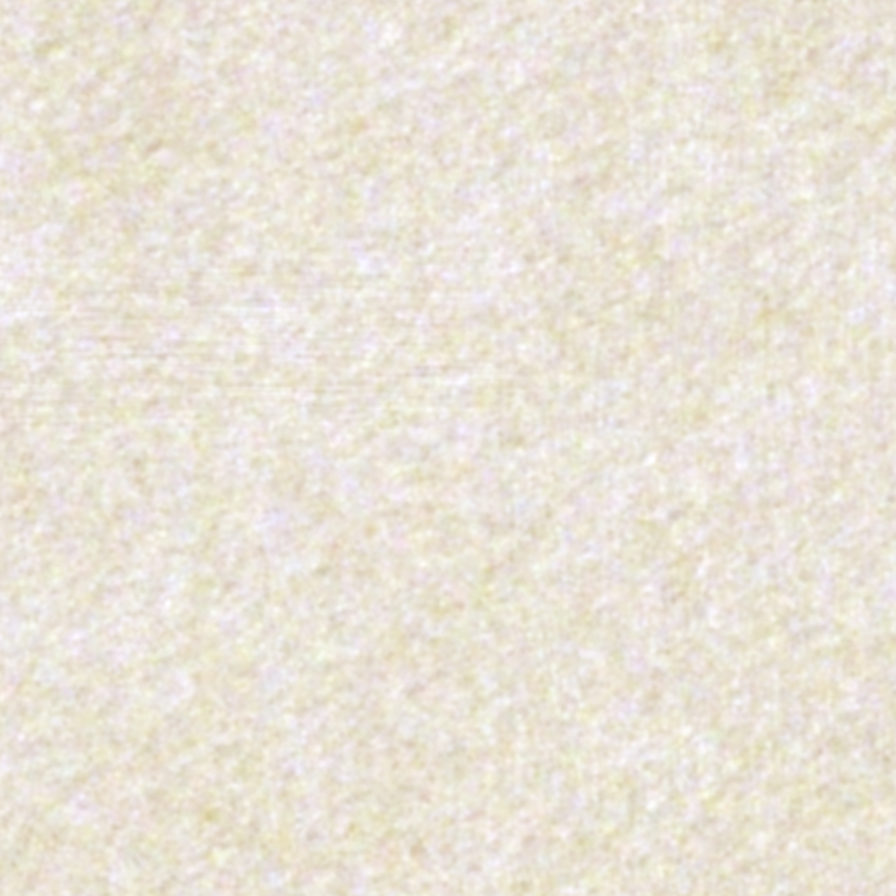
Write a WebGL 1 fragment shader that draws this texture.

```glsl
precision highp float;
// Cream handmade paper: finely embossed pulp with warm and cool patches.
// Layers of cellular splat noise give relief, grain and tint; stretched
// cells add faint laid lines, and a sparse grid scatters a few tan specks.
uniform vec2 u_resolution;

vec3 hash3(vec2 cell) {
  vec3 q = fract(vec3(cell.xyx) * vec3(0.1031, 0.1030, 0.0973));
  q += dot(q, q.yxz + 33.33);
  return fract((q.xxy + q.yzz) * q.zyx);
}

// Signed smooth noise: one soft round splat per jittered cell.
float splats(vec2 p) {
  vec2 cell = floor(p);
  float sum = 0.0;
  for (int j = -1; j <= 1; j++) {
    for (int i = -1; i <= 1; i++) {
      vec2 id = cell + vec2(float(i), float(j));
      vec3 h = hash3(id + 71.0);
      vec2 d = p - id - h.xy;
      float falloff = max(0.0, 1.0 - dot(d, d));
      sum += (h.z * 2.0 - 1.0) * falloff * falloff;
    }
  }
  return sum;
}

// Rare soft flecks, each kept inside its own cell.
float specks(vec2 p) {
  vec3 h = hash3(floor(p) + 311.0);
  vec2 d = fract(p) - mix(vec2(0.35), vec2(0.65), h.xy);
  d.x -= 0.4 * d.y;
  return step(0.98, h.z) * (1.0 - smoothstep(0.0, 0.33, length(d)));
}

void main() {
  vec2 uv = gl_FragCoord.xy / min(u_resolution.x, u_resolution.y);

  // Fibres lean up to the right, longer than wide.
  vec2 fibre = mat2(0.88, -0.47, 0.47, 0.88) * uv * vec2(0.8, 1.2);

  // Lightness: broad clouds, lit relief at two scales and fine grain.
  float clouds = splats(uv * 7.0 + 13.0) + 0.7 * splats(uv * 19.0 + 33.0);
  float pulp = splats(fibre * 62.0 + 40.0);
  float lit = splats(fibre * 62.0 + vec2(40.25, 39.5)) - pulp;
  float fibrils = splats(fibre * 105.0 + 500.0);
  float grain = splats(uv * 165.0 + 9.0);
  float light = 0.008 * clouds + 0.020 * pulp + 0.032 * lit
              + 0.030 * fibrils + 0.036 * grain;

  // Laid lines: thin horizontals in a band, weaker verticals at the right.
  float band = smoothstep(0.46, 0.58, uv.y) * (1.0 - smoothstep(0.64, 0.78, uv.y))
             * (1.0 - smoothstep(0.4, 0.75, uv.x));
  float rows = splats(uv * vec2(14.0, 220.0) + 150.0);
  float columns = splats(uv * vec2(170.0, 24.0) + 230.0);
  light += 0.026 * band * rows + 0.018 * smoothstep(0.2, 0.8, uv.x) * columns;

  // Tint: warm to cool patches, with a lesser pink to green drift.
  float cool = splats(uv * 48.0 + 90.0) + 0.9 * splats(uv * 92.0 + 190.0)
             + 0.3 * clouds + 0.3 * (uv.y - 0.5);
  float pink = splats(uv * 56.0 + 270.0) + 0.6 * splats(uv * 100.0 + 370.0);

  vec3 paper = vec3(0.919, 0.893, 0.847);
  paper += light * vec3(0.75, 0.95, 1.2);
  paper += cool * vec3(0.002, 0.003, 0.042);
  paper += pink * vec3(0.008, -0.010, 0.008);
  paper -= specks(uv * 27.0) * vec3(0.05, 0.08, 0.11);

  gl_FragColor = vec4(clamp(paper, 0.0, 1.0), 1.0);
}
```
